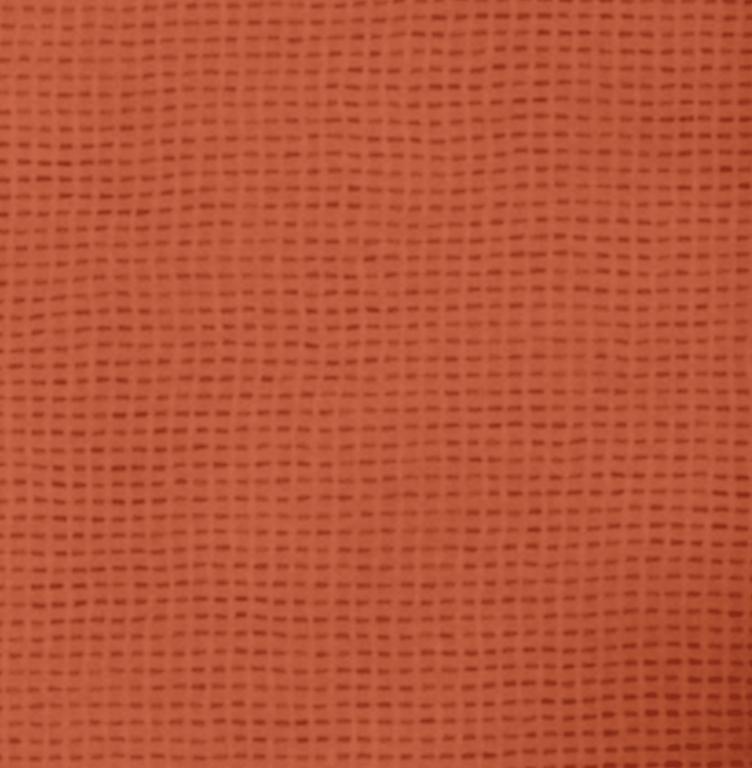
Reproduce this texture procedurally as a WebGL 2 fragment shader.

```glsl
#version 300 es
precision highp float;

uniform vec2 u_resolution;
out vec4 outColor;

// Weave layout, in repeats across the canvas
const vec2 REPEATS = vec2(36.4, 45.0);
const vec2 PHASE = vec2(0.6, 0.66);
const vec2 SKEW = vec2(0.7, 0.6);
const float WOBBLE = 0.4;

// Dash and thread sizes, in cells
const vec2 DASH_HALF = vec2(0.33, 0.17);
const vec2 DASH_SOFT = vec2(0.15, 0.17);
const float DASH_JITTER = 0.10;
const float THREAD_HALF = 0.13;
const float RIDGE_HALF = 0.20;

// Tone strengths
const float BASE_TONE = 0.83;
const float DASH_DEPTH = 0.50;
const float THREAD_DEPTH = 0.20;
const float RIDGE_LIFT = 0.12;
const float GRAIN = 0.26;
const float GRAIN_SCALE = 210.0;
const float CLOUD = 0.14;

const vec3 DARK_RUST = vec3(0.57, 0.20, 0.11);
const vec3 MID_RUST = vec3(0.68, 0.30, 0.185);
const vec3 LIGHT_RUST = vec3(0.77, 0.385, 0.27);

float hash(vec2 p) {
  return fract(sin(dot(p, vec2(127.1, 311.7))) * 43758.5453);
}

float noise(vec2 p) {
  vec2 i = floor(p), f = fract(p);
  f = f * f * (3.0 - 2.0 * f);
  float low = mix(hash(i), hash(i + vec2(1, 0)), f.x);
  float high = mix(hash(i + vec2(0, 1)), hash(i + vec2(1, 1)), f.x);
  return mix(low, high, f.y);
}

float bell(float x, float halfWidth) {
  return exp(-x * x / (halfWidth * halfWidth));
}

// Soft dark dash, thicker toward one end
float dash(vec2 f, vec2 cell) {
  vec2 shift = vec2(hash(cell), hash(cell + 17.3)) - 0.5;
  f -= shift * DASH_JITTER;
  float taper = 1.0 + (hash(cell + 5.1) - 0.65) * 1.2 * f.x;
  vec2 size = DASH_HALF * vec2(0.85 + 0.25 * hash(cell + 9.7), taper);
  vec2 edge = 1.0 - smoothstep(size - DASH_SOFT, size + DASH_SOFT, abs(f));
  return edge.x * edge.y * (0.7 + 0.6 * hash(cell + 31.9));
}

void main() {
  vec2 uv = gl_FragCoord.xy / u_resolution;
  vec2 p = gl_FragCoord.xy / u_resolution.y;

  // Slightly skewed and wavy cell grid
  vec2 q = uv * REPEATS + PHASE - SKEW * (uv.yx - 0.5);
  vec2 wave = vec2(noise(p * vec2(5.0, 9.0)), noise(p * vec2(7.0, 5.0) + 40.0));
  q += WOBBLE * (wave - 0.5);
  q += 0.16 * (vec2(noise(p * 38.0 + 11.0), noise(p * 34.0 + 70.0)) - 0.5);
  vec2 cell = floor(q);
  vec2 f = q - cell - 0.5;

  // Dashes, the thin thread joining them, and pale ridges between columns
  float tone = BASE_TONE;
  float fade = 0.75 + 0.5 * noise(p * 9.0 + 90.0);
  tone -= DASH_DEPTH * fade * dash(f, cell);
  tone -= THREAD_DEPTH * bell(f.y, THREAD_HALF) * noise(q * vec2(2.5, 1.0));
  float ridge = bell(0.5 - abs(f.x), RIDGE_HALF);
  tone += RIDGE_LIFT * ridge * (0.4 + noise(q * vec2(1.0, 1.7) + 60.0));

  // Fibre grain and broad unevenness
  float grain = noise(p * GRAIN_SCALE) * 0.6 + noise(p * GRAIN_SCALE * 0.5 + 23.0) * 0.4;
  tone += GRAIN * (grain - 0.5);
  tone += CLOUD * (noise(p * 6.0 + 3.0) - 0.5);

  // Light from the left, shade gathering at the lower right
  tone += 0.14 * (0.5 - uv.x) + 0.04 * (uv.y - 0.5);
  tone -= 0.40 * smoothstep(0.45, 0.0, length(uv - vec2(1.0, 0.0)));
  tone -= 0.12 * smoothstep(0.93, 1.0, uv.x);

  vec3 color = mix(DARK_RUST, MID_RUST, clamp(tone * 2.0, -0.3, 1.0));
  color = mix(color, LIGHT_RUST, clamp(tone * 2.0 - 1.0, 0.0, 1.15));
  outColor = vec4(color, 1.0);
}
```
